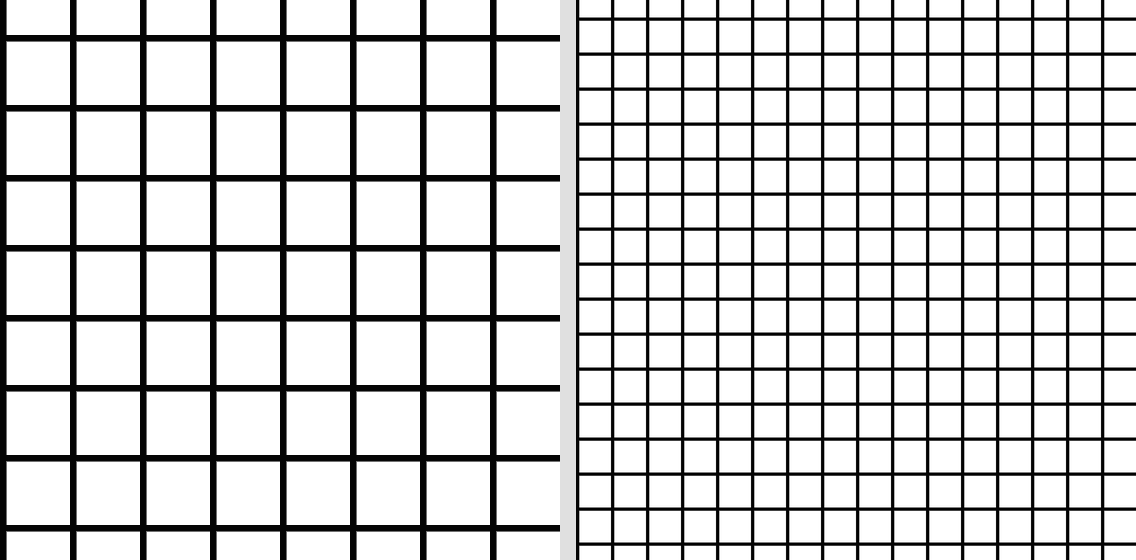
Left: one tile. Right: repeated 2 by 2.
Write a WebGL 1 fragment shader that draws this pattern.

```glsl
precision highp float;

uniform vec2 u_resolution;

// Distance to the nearest line centre on each axis, in cells
vec2 lineDistance(vec2 cell, vec2 centre) {
    return abs(fract(cell - centre + 0.5) - 0.5);
}

void main() {
    // Eight square cells across and down
    vec2 cell = 8.0 * gl_FragCoord.xy / u_resolution;
    vec2 pixel = 8.0 / u_resolution;

    // Bars start at the left of each column and hang below the middle of each row
    float halfWidth = 0.046875;
    vec2 centre = vec2(halfWidth, 0.5 - halfWidth);

    // Pixel coverage of the vertical and horizontal bars
    vec2 bars = clamp((halfWidth - lineDistance(cell, centre)) / pixel + 0.5, 0.0, 1.0);
    float ink = max(bars.x, bars.y);

    vec3 paperColor = vec3(1.0);
    vec3 inkColor = vec3(0.02);
    gl_FragColor = vec4(mix(paperColor, inkColor, ink), 1.0);
}
```
